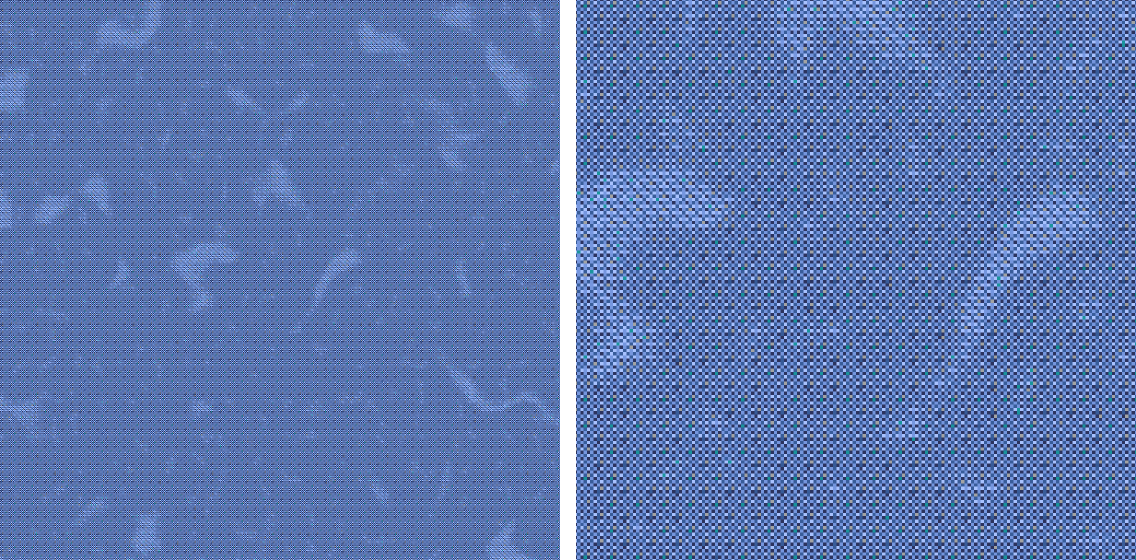
Left, the full canvas; right, a detail of the centre.
Give the GLSL for this texture, as a Shadertoy shader.

```glsl
const float CELLS = 512.0;

const vec3 NAVY  = vec3(0.17, 0.20, 0.37);
const vec3 STEEL = vec3(0.22, 0.36, 0.60);
const vec3 TEAL  = vec3(0.10, 0.58, 0.61);
const vec3 BLUE  = vec3(0.46, 0.59, 0.87);
const vec3 GREY  = vec3(0.64, 0.64, 0.64);
const vec3 SKY   = vec3(0.66, 0.76, 1.00);

// Unit gradient from an integer hash of the lattice point
vec2 gradientAt(vec2 point) {
    uvec2 q = uvec2(ivec2(point)) * uvec2(1597u, 3812u) + uvec2(7919u, 104729u);
    uint h = (q.x ^ (q.y * 2741u)) * 74513u;
    h = (h ^ (h >> 15)) * 90679u;
    h ^= h >> 13;
    float angle = 6.28318 * float(h & 65535u) / 65536.0;
    return vec2(cos(angle), sin(angle));
}

float gradientNoise(vec2 p) {
    vec2 i = floor(p), f = p - i;
    vec2 u = f * f * f * (f * (f * 6.0 - 15.0) + 10.0);
    float a = dot(gradientAt(i), f);
    float b = dot(gradientAt(i + vec2(1, 0)), f - vec2(1, 0));
    float c = dot(gradientAt(i + vec2(0, 1)), f - vec2(0, 1));
    float d = dot(gradientAt(i + vec2(1, 1)), f - vec2(1, 1));
    return mix(mix(a, b, u.x), mix(c, d, u.x), u.y);
}

// Ordered threshold matrices, each built from the smaller one
float bayer2(vec2 cell) {
    vec2 m = mod(floor(cell), 2.0);
    return fract(m.x * 0.5 + m.y * 0.75);
}

float bayer8(vec2 cell) {
    return bayer2(cell) + bayer2(cell * 0.5) / 4.0 + bayer2(cell * 0.25) / 16.0;
}

// Short curved strokes: a noise contour cut into pieces by a mask
float strokes(vec2 p, float scale, float width) {
    float contour = abs(gradientNoise(p * scale));
    float mask = gradientNoise(p * scale * 1.7 + 31.0);
    return (1.0 - smoothstep(width * 0.3, width, contour)) * smoothstep(0.12, 0.30, mask);
}

float specks(vec2 p, vec2 scale) {
    return smoothstep(0.20, 0.50, gradientNoise(p * scale + 57.0));
}

// Brightness offset of the cloth at p
float toneAt(vec2 p) {
    vec2 warp = vec2(gradientNoise(p * 14.0 + 5.0), gradientNoise(p * 14.0 + 83.0));
    vec2 q = p + 0.025 * warp;
    float tone = -0.018 + 0.012 * gradientNoise(p * 30.0 + 11.0);
    tone += 0.07 * specks(q, vec2(46.0, 30.0));
    return tone + 0.15 * strokes(q, 5.5, 0.13);
}

// Palette steps from dark to light
vec3 paletteAt(float level) {
    if (level < 0.240) return NAVY;
    if (level < 0.500) return STEEL;
    if (level < 0.511) return TEAL;
    if (level < 0.830) return BLUE;
    if (level < 0.860) return GREY;
    return SKY;
}

vec3 ditheredCloth(vec2 uv) {
    vec2 cell = floor(uv * CELLS);
    float rank = bayer8(cell) + 0.5 / 64.0;
    return paletteAt(rank + toneAt((cell + 0.5) / CELLS));
}

void mainImage(out vec4 fragColor, in vec2 fragCoord) {
    // Average four subsamples to smooth cell edges
    vec3 color = vec3(0.0);
    for (int i = 0; i < 4; i++) {
        vec2 offset = vec2(i & 1, i >> 1) * 0.5 - 0.25;
        vec2 uv = (fragCoord + offset) / iResolution.y;
        color += ditheredCloth(vec2(uv.x, 1.0 - uv.y)) * 0.25;
    }
    fragColor = vec4(color, 1.0);
}
```
